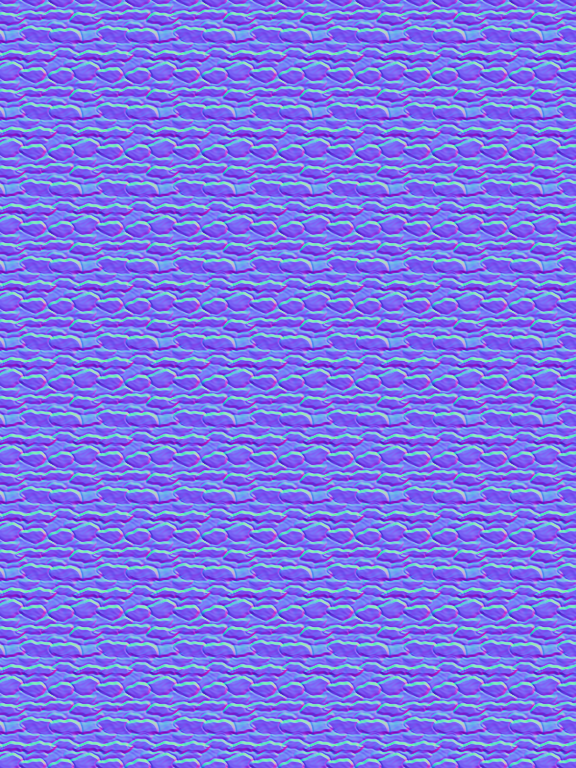
Write a WebGL 1 fragment shader that draws this texture map.

```glsl
precision highp float;
// Normal map of long, flat river stones set in mottled ground.
// A square tile repeats 7.5 times across and 10 down; tilted, wobbly ellipses
// are layered into a height field, and its slope becomes the colour.
uniform vec2 u_resolution;

float hash(float n) {
  return fract(sin(n * 12.99 + 4.1) * 437.58);
}

// Layered sines with whole frequencies, so the tile joins without a seam
float roughness(vec2 a) {
  float broad = sin(a.x * 2.0 + 1.5 * sin(a.y * 3.0)) * sin(a.y * 4.0 + sin(a.x * 3.0));
  float fine = sin(a.x * 6.0 + 2.0 * sin(a.y * 5.0)) * sin(a.y * 11.0 + 2.0 * sin(a.x * 4.0));
  return broad + 0.4 * fine;
}

// Approximate signed distance to an ellipse
float ellipse(vec2 d, vec2 radius) {
  float k = length(d / radius);
  return k * (k - 1.0) / max(length(d / (radius * radius)), 0.001);
}

float relief(vec2 p) {
  vec2 a = p * 6.28319;
  float rough = roughness(a);
  float height = 0.006 * rough;

  // Wobble the outlines
  p += 0.013 * vec2(sin(a.y * 4.0 + sin(a.x * 2.0)), sin(a.x * 3.0 + 2.0 * sin(a.y)));
  p.y += 0.005 * sin(a.x * 8.0 + 3.0 * sin(a.y * 2.0));

  // Nine buried pebbles, then twelve stones in rows of large and thin ones
  for (int i = 0; i < 21; i++) {
    float id = float(i);
    float pebble = 1.0 - step(8.5, id);
    float row = floor(id / 3.0) - 3.0;
    float thin = mod(row, 2.0);
    float leaning = 1.0 - step(0.5, abs(id - 15.0));

    vec2 center = vec2(0.09 + mod(id, 3.0) / 3.0 + 0.09 * sin(row * 1.1), 0.04 + 0.245 * row);
    center += (1.0 - leaning) * (vec2(hash(id), hash(id + 31.0)) - 0.5) * vec2(0.1, 0.07);
    vec2 radius = vec2(0.15 + 0.08 * hash(id + 57.0), mix(0.094, 0.062, thin));
    radius.y += 0.024 * (hash(id + 83.0) - 0.5);
    radius = mix(radius, vec2(0.18, 0.078), leaning);
    center = mix(center, vec2(id * 0.37, 0.165 + 0.245 * mod(id, 4.0)), pebble);
    radius = mix(radius, vec2(0.13, 0.05), pebble);

    vec2 d = fract(p - center + 0.5) - 0.5;
    d.y -= d.x * 0.24 * (hash(id + 11.0) - 0.5);
    float edge = ellipse(d, radius);

    // Faces lean downward, except for one stone leaning the other way
    float tilt = mix(0.18 + 0.16 * hash(id + 19.0), -0.27, leaning);
    float top = mix(0.018 + 0.03 * hash(id + 43.0), 0.012, pebble);
    top += tilt * d.y + 0.03 * d.x + 0.0045 * rough;

    // Each stone covers those before it and presses a thin groove around itself
    float groove = (edge - 0.012) / 0.013;
    height -= (0.011 - 0.006 * pebble) * exp(-groove * groove);
    height = mix(height, top, smoothstep(0.006, -0.03, edge));
  }
  return height;
}

void main() {
  vec2 p = gl_FragCoord.xy / u_resolution.y * 10.0;
  vec2 e = vec2(0.01, 0.0);

  // Central differences give the slope and soften the edges
  vec2 slope = vec2(relief(p + e.xy) - relief(p - e.xy),
                    relief(p + e.yx) - relief(p - e.yx)) / (2.0 * e.x);
  vec3 normal = normalize(vec3(-slope * vec2(0.7, 0.95) - vec2(0.03, 0.05), 1.0));
  gl_FragColor = vec4(normal * 0.5 + 0.5, 1.0) * vec4(0.99, 0.99, 0.97, 1.0);
}
```
